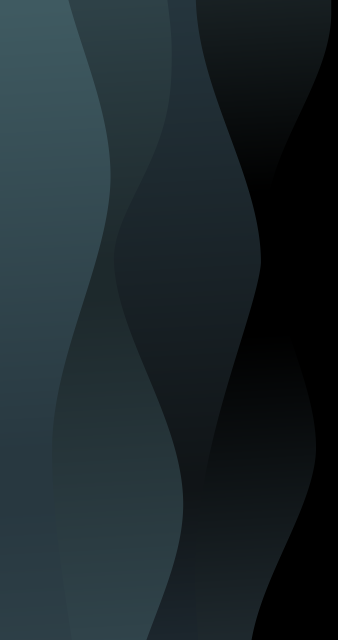
A WebGL 1 fragment shader for this background:

```glsl
precision highp float;
// Four overlapping wavy curtains in dark teal, fading to black on the right.

#define TEAL_TOP     vec3(0.247, 0.353, 0.380)
#define TEAL_MID     vec3(0.155, 0.218, 0.250)
#define TEAL_BOTTOM  vec3(0.180, 0.250, 0.280)
#define SLATE_TOP    vec3(0.180, 0.255, 0.278)
#define SLATE_MID    vec3(0.115, 0.160, 0.172)
#define SLATE_BOTTOM vec3(0.190, 0.266, 0.294)
#define NAVY_TOP     vec3(0.145, 0.208, 0.240)
#define NAVY_MID     vec3(0.063, 0.080, 0.090)
#define NAVY_BOTTOM  vec3(0.110, 0.150, 0.178)
#define COAL_TOP     vec3(0.096, 0.128, 0.138)
#define COAL_BOTTOM  vec3(0.118, 0.157, 0.176)
#define BACKDROP     vec3(0.0)

uniform vec2 u_resolution;

const float TILT = 0.03; // slant of the shading bands

// Eased sideways shift between two depths; skew moves its midpoint.
float swing(float depth, float from, float to, float shift, float skew) {
  float t = clamp((depth - from) / (to - from), 0.0, 1.0);
  return shift * smoothstep(0.0, 1.0, pow(t, skew));
}

// Vertical gradient that rests on its middle colour between two depths.
vec3 shade(float depth, vec3 top, vec3 middle, vec3 bottom, vec2 rest) {
  vec3 upper = mix(top, middle, clamp(depth / rest.x, 0.0, 1.0));
  return mix(upper, bottom, clamp((depth - rest.y) / (1.0 - rest.y), 0.0, 1.0));
}

// Coverage of everything to the left of an edge, one pixel soft.
float leftOf(float x, float edge) {
  return clamp((edge - x) * u_resolution.x + 0.5, 0.0, 1.0);
}

// Right-hand edges of the curtains, by depth below the top.
float tealEdge(float d) {
  return 0.178 + swing(d, -0.078, 0.276, 0.149, 0.9)
               + swing(d, 0.276, 0.703, -0.173, 0.95)
               + swing(d, 0.703, 1.25, 0.104, 1.0);
}

float slateEdge(float d) {
  return 0.483 + swing(d, -0.078, 0.081, 0.025, 1.0)
               + swing(d, 0.081, 0.404, -0.171, 1.4)
               + swing(d, 0.404, 0.788, 0.205, 0.95)
               + swing(d, 0.788, 1.146, -0.171, 1.0);
}

float navyEdge(float d) {
  return 0.579 + swing(d, -0.013, 0.410, 0.193, 1.05)
               + swing(d, 0.410, 0.905, -0.195, 0.72)
               + swing(d, 0.905, 1.04, 0.012, 1.0);
}

float coalEdge(float d) {
  return 0.980 + swing(d, 0.020, 0.341, -0.191, 1.0)
               + swing(d, 0.341, 0.700, 0.146, 1.1)
               + swing(d, 0.700, 1.042, -0.198, 0.93);
}

void main() {
  vec2 uv = gl_FragCoord.xy / u_resolution;
  float depth = 1.0 - uv.y;
  float slanted = depth + TILT * (uv.x - 0.5);

  vec3 teal  = shade(slanted, TEAL_TOP, TEAL_MID, TEAL_BOTTOM, vec2(0.70, 0.77));
  vec3 slate = shade(slanted, SLATE_TOP, SLATE_MID, SLATE_BOTTOM, vec2(0.40, 0.46));
  vec3 navy  = shade(slanted, NAVY_TOP, NAVY_MID, NAVY_BOTTOM, vec2(0.74, 0.77));
  vec3 coal  = shade(slanted, COAL_TOP, BACKDROP, COAL_BOTTOM, vec2(0.31, 0.53));

  // Stack the curtains from back to front.
  vec3 color = mix(BACKDROP, coal, leftOf(uv.x, coalEdge(depth)));
  color = mix(color, navy, leftOf(uv.x, navyEdge(depth)));
  color = mix(color, slate, leftOf(uv.x, slateEdge(depth)));
  color = mix(color, teal, leftOf(uv.x, tealEdge(depth)));

  gl_FragColor = vec4(color, 1.0);
}
```
